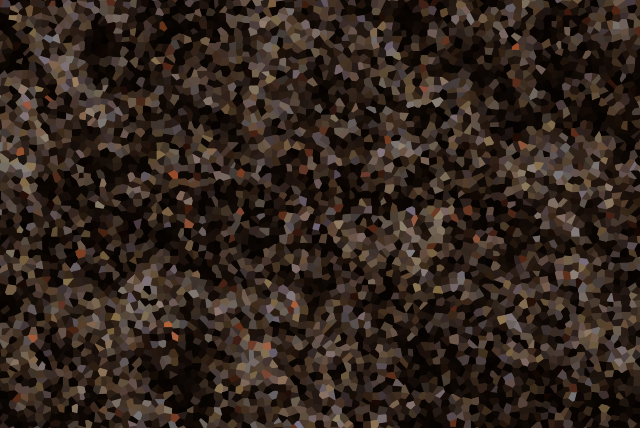
Write a Shadertoy shader that draws this texture.

```glsl
// Dark earthy grit: a dense mosaic of small flat angular chips, near black to pale tan.
// A jittered Voronoi grid gives the chips; each takes one tone from a skewed brown ramp,
// nudged by soft noise so that light and dark chips gather in loose clumps.

const float ROWS = 60.0;   // chips per canvas height

// Integer hash (PCG, three values in 0..1)
vec3 hash3(vec2 cell, int seed) {
    uvec3 v = uvec3(ivec3(ivec2(cell), seed) + 4096);
    v = v * 1664525u + 1013904223u;
    v.x += v.y * v.z;
    v.y += v.z * v.x;
    v.z += v.x * v.y;
    v ^= v >> 16u;
    v.x += v.y * v.z;
    v.y += v.z * v.x;
    v.z += v.x * v.y;
    return vec3(v >> 8u) / 16777216.0;
}

// Smooth value noise, centred on zero
float softNoise(vec2 p, int seed) {
    vec2 i = floor(p), f = fract(p);
    f = f * f * (3.0 - 2.0 * f);
    float low = mix(hash3(i, seed).x, hash3(i + vec2(1, 0), seed).x, f.x);
    float high = mix(hash3(i + vec2(0, 1), seed).x, hash3(i + vec2(1, 1), seed).x, f.x);
    return mix(low, high, f.y) - 0.5;
}

vec2 chipCentre(vec2 cell) {
    return cell + 0.5 + 0.88 * (hash3(cell, 1).xy - 0.5);
}

// Brown ramp: rank 0..1 gives the tone, with a short bright tail
vec3 earthRamp(float rank) {
    float red = 0.018 + 0.37 * pow(rank, 1.4) + 0.19 * pow(rank, 16.0);
    float green = red - 0.065 * (1.0 - exp(-9.0 * red));
    float blue = red - 0.11 * (1.0 - exp(-8.0 * red));
    return vec3(red, green, blue);
}

vec3 chipColour(vec2 cell) {
    // Bell-shaped grain plus clumps, flattened into an even rank
    float grain = 2.0 * (dot(hash3(cell, 2), vec3(1.0)) - 1.5);
    float clump = 3.6 * softNoise(cell / 3.2, 5) + 3.2 * softNoise(cell / 9.0, 6);
    float rank = 1.0 / (1.0 + exp(-1.7 * (0.88 * grain + 0.48 * clump)));
    vec3 colour = earthRamp(rank);

    // Warm or cool tint, a slight green or mauve tint, and rare rusty chips
    vec3 tint = hash3(cell, 3);
    float warmth = tint.x + tint.y - 1.0;
    colour *= vec3(1.0 + 0.1 * warmth, 1.0 + 0.12 * (tint.z - 0.5), 1.0 - 0.28 * warmth);
    float rust = step(0.975, hash3(cell, 4).x);
    return colour * mix(vec3(1.0), vec3(1.25, 0.8, 0.6), rust);
}

void mainImage(out vec4 fragColor, in vec2 fragCoord) {
    vec2 p = fragCoord / iResolution.y * ROWS;
    vec2 home = floor(p);

    // Find the nearest and second nearest chip
    float nearDist = 1e3, nextDist = 1e3;
    vec2 nearCell = home, nextCell = home;
    for (int y = -1; y <= 1; y++) {
        for (int x = -1; x <= 1; x++) {
            vec2 cell = home + vec2(x, y);
            vec2 toChip = chipCentre(cell) - p;
            float d = dot(toChip, toChip);
            if (d < nearDist) {
                nextDist = nearDist;
                nextCell = nearCell;
                nearDist = d;
                nearCell = cell;
            } else if (d < nextDist) {
                nextDist = d;
                nextCell = cell;
            }
        }
    }

    // Blend over about one pixel across the shared straight edge
    vec2 a = chipCentre(nearCell), b = chipCentre(nextCell);
    float edgeDist = dot(0.5 * (a + b) - p, normalize(b - a));
    float softness = 0.6 * ROWS / iResolution.y;
    float cover = smoothstep(-softness, softness, edgeDist);
    vec3 colour = mix(chipColour(nextCell), chipColour(nearCell), cover);

    fragColor = vec4(clamp(colour, 0.0, 1.0), 1.0);
}
```
